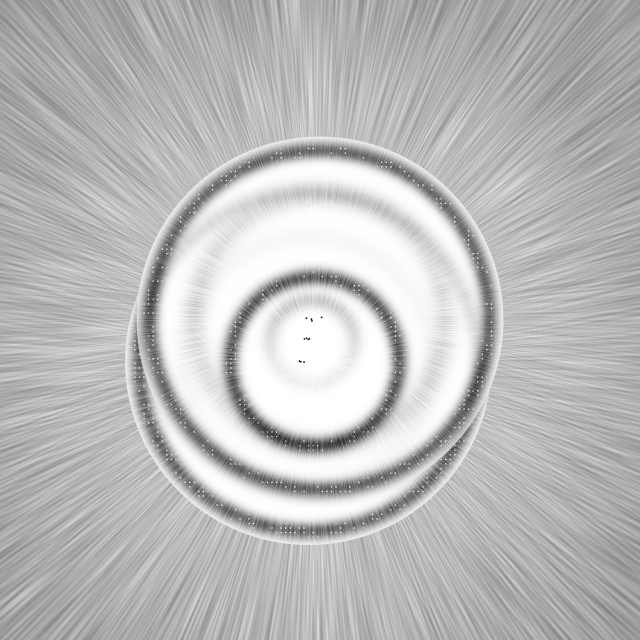
A WebGL 1 fragment shader for this background:

```glsl
precision highp float;
uniform vec2 u_resolution;

const float TAU = 6.2831853;
const float DISC_RADIUS = 0.2865;
const float RIM_RADIUS = 0.2645;

float hash(vec2 p) {
  return fract(sin(dot(p, vec2(127.1, 311.7))) * 4375.85);
}

vec2 gradient(vec2 cell, float period) {
  cell.x = mod(cell.x, period);
  float angle = TAU * hash(cell);
  return vec2(cos(angle), sin(angle));
}

// Gradient noise that wraps along x
float gradientNoise(vec2 p, float period) {
  vec2 i = floor(p);
  vec2 f = p - i;
  vec2 w = f * f * f * (f * (f * 6.0 - 15.0) + 10.0);
  float a = dot(gradient(i, period), f);
  float b = dot(gradient(i + vec2(1.0, 0.0), period), f - vec2(1.0, 0.0));
  float c = dot(gradient(i + vec2(0.0, 1.0), period), f - vec2(0.0, 1.0));
  float d = dot(gradient(i + vec2(1.0, 1.0), period), f - vec2(1.0, 1.0));
  return mix(mix(a, b, w.x), mix(c, d, w.x), w.y);
}

// Fine radial lines around a centre
float streaks(vec2 offset, float count, float radialScale) {
  float turn = atan(offset.y, offset.x) / TAU + 0.5;
  return gradientNoise(vec2(turn * count, length(offset) * radialScale), count);
}

// Soft ring with separate widths inside and outside its radius
float ring(float dist, float radius, float inner, float outer) {
  float d = dist - radius;
  d /= d < 0.0 ? inner : outer;
  return exp(-d * d);
}

float disc(float dist, float radius, float blur) {
  return 1.0 - smoothstep(radius - blur, radius + blur, dist);
}

// Bright beams along the horizontal and vertical axes
float axisBeams(vec2 offset) {
  vec2 d = offset / (0.012 + 0.06 * length(offset));
  return exp(-d.x * d.x) + 0.5 * exp(-d.y * d.y);
}

// Sparse bright grains on a square grid
float grains(vec2 p, float cells, float blur) {
  vec2 cell = floor(p * cells);
  vec2 local = (fract(p * cells) - 0.5) / cells;
  return step(0.6, hash(cell)) * disc(length(local), 0.0011, blur);
}

// Small dark dots in three loose groups, one above another
float dotCluster(vec2 p, vec2 center, float blur) {
  float ink = 0.0;
  for (int i = 0; i < 11; i++) {
    float id = float(i);
    vec2 jitter = vec2(hash(vec2(id, 2.0)), hash(vec2(id, 7.0))) - 0.5;
    vec2 spot = jitter * vec2(0.024, 0.013);
    spot.y += 0.035 * (1.0 - floor(id / 4.0));
    spot.x += 0.2 * spot.y;
    ink = max(ink, disc(length(p - center - spot), 0.0013, blur));
  }
  return ink;
}

void main() {
  float side = min(u_resolution.x, u_resolution.y);
  vec2 p = (gl_FragCoord.xy - 0.5 * u_resolution) / side + 0.5;
  float blur = 0.7 / side;

  vec2 upper = p - vec2(0.5, 0.5);
  vec2 lower = p - vec2(0.482, 0.435);
  vec2 small = p - vec2(0.492, 0.435);
  vec2 core = p - vec2(0.488, 0.465);
  float upperDist = length(upper);
  float lowerDist = length(lower);
  float smallDist = length(small);

  float upperLines = streaks(upper, 840.0, 7.0);
  float lowerLines = streaks(lower, 700.0, 6.0);
  float smallLines = streaks(small, 320.0, 14.0);

  // Grey field with rays and crossing ripples
  float field = mix(0.755, 0.61, smoothstep(0.23, 0.76, length(core)));
  float ripples = sin(900.0 * upperDist) * sin(900.0 * lowerDist);
  field += 0.13 * (upperLines + lowerLines) + 0.018 * ripples;
  field += 0.035 * axisBeams(core);

  // Two overlapping discs with dark rims and pale inner bands
  float inUpper = disc(upperDist, DISC_RADIUS, blur);
  float inLower = disc(lowerDist, DISC_RADIUS, blur);
  float upperRim = ring(upperDist, RIM_RADIUS, 0.0125, 0.015);
  float lowerRim = ring(lowerDist, RIM_RADIUS, 0.0125, 0.015);
  float rims = 0.58 * upperRim * (1.0 + 0.35 * upperLines);
  rims += mix(0.58, 0.12, inUpper) * lowerRim * (1.0 + 0.35 * lowerLines);
  float bands = 0.12 * ring(upperDist, 0.195, 0.018, 0.02);
  bands += 0.03 * ring(lowerDist, 0.195, 0.018, 0.018);
  float shade = rims + bands * (1.0 + 0.8 * upperLines);

  // Small dark ring and the faint band inside it
  float smallRim = ring(smallDist, 0.1315, 0.0125, 0.0135);
  shade += 0.62 * smallRim * (1.0 + 0.4 * smallLines);
  float topLight = smoothstep(-0.07, 0.08, core.y);
  float coreBand = ring(length(core), 0.066, 0.014, 0.013);
  shade += mix(0.05, 0.2, topLight) * coreBand * (1.0 + 0.7 * smallLines);

  float inside = 1.0 - min(shade, 0.8);
  float rimWeight = smoothstep(0.25, 0.55, max(rims, 0.62 * smallRim));
  inside += 0.5 * rimWeight * grains(p, 140.0, blur);
  inside *= 1.0 - 0.95 * dotCluster(p, vec2(0.483, 0.466), blur);

  float value = mix(field, inside, max(inUpper, inLower));
  gl_FragColor = vec4(vec3(clamp(value, 0.0, 1.0)), 1.0);
}
```
